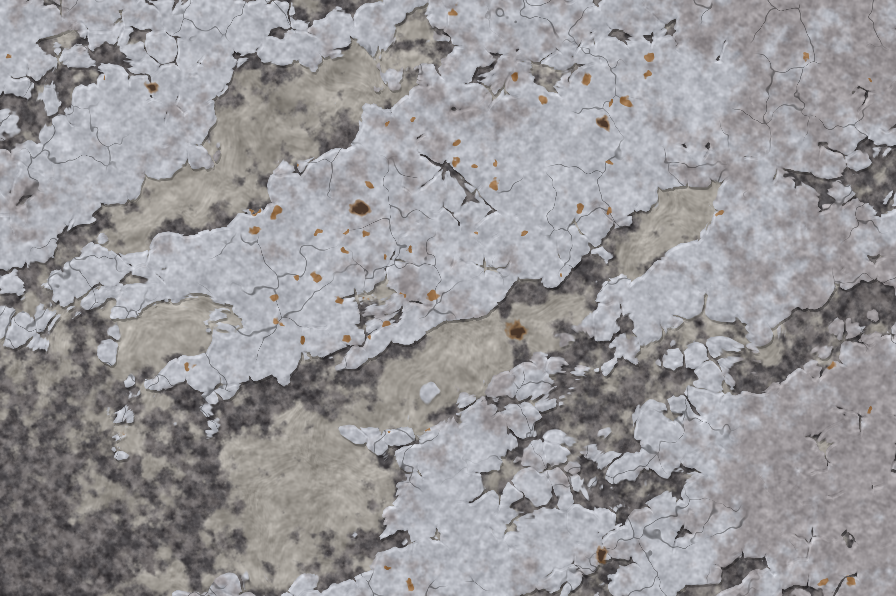
Write a Shadertoy shader that draws this texture.

```glsl
// Weathered wall: flaking pale paint over smeared plaster, dark concrete and rust specks.

const float SMEAR_ANGLE = 0.5;
const vec2 LIGHT_STEP = vec2(-0.002, 0.0045);

const vec3 CONCRETE_DARK = vec3(0.27, 0.26, 0.27);
const vec3 CONCRETE_PALE = vec3(0.46, 0.44, 0.44);
const vec3 PLASTER = vec3(0.625, 0.607, 0.58);
const vec3 PAINT = vec3(0.705, 0.715, 0.745);
const vec3 WORN_PAINT = vec3(0.595, 0.575, 0.585);
const vec3 RUST = vec3(0.57, 0.39, 0.21);
const vec3 PIT = vec3(0.22, 0.16, 0.13);

float hash(vec2 p) {
    return fract(sin(dot(p, vec2(127.1, 311.7))) * 43758.5453);
}

vec2 hash2(vec2 p) {
    return vec2(hash(p), hash(p + 41.3));
}

float valueNoise(vec2 p) {
    vec2 i = floor(p), f = fract(p);
    f = f * f * (3.0 - 2.0 * f);
    return mix(mix(hash(i), hash(i + vec2(1, 0)), f.x),
               mix(hash(i + vec2(0, 1)), hash(i + vec2(1, 1)), f.x), f.y);
}

float fbm(vec2 p, int octaves) {
    float sum = 0.0, total = 0.0, amp = 0.5;
    for (int i = 0; i < octaves; i++) {
        sum += amp * valueNoise(p);
        total += amp;
        amp *= 0.55;
        p = mat2(1.6, 1.2, -1.2, 1.6) * p + 7.3;
    }
    return sum / total;
}

vec2 rotate(vec2 p, float angle) {
    float c = cos(angle), s = sin(angle);
    return vec2(c * p.x + s * p.y, c * p.y - s * p.x);
}

vec2 warp(vec2 p, float scale, float amount) {
    return p + amount * (vec2(fbm(p * scale, 3), fbm(p * scale + 17.0, 3)) - 0.5);
}

// Nearest cell distance and gap to the second nearest
vec2 cells(vec2 p) {
    vec2 base = floor(p);
    float near = 9.0, second = 9.0;
    for (int y = -1; y <= 1; y++)
    for (int x = -1; x <= 1; x++) {
        vec2 id = base + vec2(x, y);
        float d = length(id + hash2(id) - p);
        second = min(second, max(near, d));
        near = min(near, d);
    }
    return vec2(near, second - near);
}

// Soft ellipse stretched along the smear direction
float smear(vec2 p, vec2 centre, vec2 radius) {
    return smoothstep(1.35, 0.5, length(rotate(p - centre, SMEAR_ANGLE) / radius));
}

// Broad bare strokes where plaster shows
float bareStrokes(vec2 p) {
    float m = smear(p, vec2(0.44, 0.77), vec2(0.32, 0.08));
    m = max(m, smear(p, vec2(0.52, 0.18), vec2(0.15, 0.15)));
    m = max(m, smear(p, vec2(0.80, 0.40), vec2(0.22, 0.06)));
    m = max(m, smear(p, vec2(1.12, 0.60), vec2(0.13, 0.055)));
    return max(m, smear(p, vec2(0.33, 0.45), vec2(0.13, 0.06)));
}

// Signed paint coverage: positive where paint remains
float paintCover(vec2 p) {
    vec2 w = warp(p, 7.0, 0.12);
    vec2 along = rotate(w, SMEAR_ANGLE);
    float cover = 0.75 * (fbm(along * vec2(3.2, 7.5) + 3.7, 3) - 0.5);
    cover += 0.62 * (fbm(along * vec2(13.0, 20.0), 5) - 0.5);
    cover += 0.19 * smear(w, vec2(0.70, 0.60), vec2(0.52, 0.15));
    cover += 0.14 * smoothstep(0.9, 1.35, w.x);
    cover -= 0.17 * smear(w, vec2(0.08, 0.12), vec2(0.42, 0.28));
    cover -= 0.31 * bareStrokes(w);
    vec2 flake = cells(warp(p, 24.0, 0.03) * 20.0);
    cover -= 0.16 * (flake.x - 0.45);
    return cover - 0.05 * smoothstep(0.14, 0.0, flake.y) + 0.035;
}

// Jittered ragged blobs: x is the whole blob, y its inner core
vec2 blobs(vec2 p, float scale, float chance, float size) {
    p = warp(p, 60.0, 0.022) * scale;
    vec2 id = floor(p);
    float d = length(fract(p) - 0.3 - 0.4 * hash2(id));
    float r = size * (0.4 + 0.6 * hash(id + 5.1));
    float on = step(hash(id + 9.7), chance);
    return on * vec2(smoothstep(r, r * 0.6, d), smoothstep(r * 0.7, r * 0.4, d));
}

vec3 substrate(vec2 p, float grain) {
    vec3 concrete = mix(CONCRETE_DARK, CONCRETE_PALE, smoothstep(0.25, 0.75, fbm(p * 70.0, 4)));
    concrete += 0.24 * (grain - 0.5);
    vec2 w = warp(p, 7.0, 0.12);
    float film = 0.34 * bareStrokes(w) + 0.6 * (fbm(rotate(w, SMEAR_ANGLE) * vec2(5.0, 10.0), 4) - 0.5);
    film += 0.65 * (fbm(p * 40.0, 4) - 0.5);
    float ripple = fbm(w * 30.0, 4) - fbm((w + LIGHT_STEP) * 30.0, 4);
    vec3 plaster = PLASTER + 0.5 * ripple + 0.20 * (fbm(p * 24.0, 4) - 0.5) + 0.12 * (grain - 0.5);
    return mix(concrete, plaster, smoothstep(-0.01, 0.19, film));
}

vec3 paintColour(vec2 p, float grain) {
    float wear = smoothstep(0.95, 1.4, p.x) * 0.26 + 0.7 * (fbm(p * 6.0 + 11.0, 4) - 0.5);
    wear += 0.75 * (fbm(p * 38.0, 4) - 0.5);
    vec3 colour = mix(PAINT, WORN_PAINT, smoothstep(0.02, 0.32, wear));
    float bumps = fbm(p * 75.0, 3) - fbm((p + LIGHT_STEP) * 75.0, 3);
    colour += 0.20 * (grain - 0.5) + 0.13 * bumps + 0.10 * (fbm(p * 28.0, 3) - 0.5);
    float crack = smoothstep(0.035, 0.005, cells(warp(p, 22.0, 0.07) * 11.0).y);
    return colour * (1.0 - 0.34 * crack * smoothstep(0.48, 0.62, fbm(p * 9.0 + 31.0, 2)));
}

void mainImage(out vec4 fragColor, in vec2 fragCoord) {
    vec2 p = fragCoord / iResolution.y;
    float grain = fbm(p * 120.0, 2);

    // Paint film with lit rim and cast shadow
    float cover = paintCover(p);
    float lit = paintCover(p + LIGHT_STEP);
    float mask = smoothstep(-0.011, 0.011, cover);
    float shadow = smoothstep(-0.01, 0.02, lit);
    float relief = smoothstep(0.0, 0.06, cover) - smoothstep(0.0, 0.06, lit);
    vec3 ground = substrate(p, grain) * (1.0 - 0.28 * shadow);
    vec3 colour = mix(ground, paintColour(p, grain) + 0.08 * relief, mask);

    // Rust specks gathered on the main band, and a few rusty pits
    float cluster = smear(p, vec2(0.68, 0.62), vec2(0.50, 0.17));
    float speck = blobs(p, 27.0, 0.02 + 0.20 * cluster, 0.29).x;
    colour = mix(colour, RUST + 0.25 * (grain - 0.5), 0.85 * speck * mask);
    vec2 pit = blobs(p + 0.07, 5.0, 0.12, 0.12);
    colour = mix(colour, RUST * 0.9, 0.7 * pit.x);
    colour = mix(colour, PIT, 0.8 * pit.y);

    fragColor = vec4(clamp(colour, 0.0, 1.0), 1.0);
}
```
